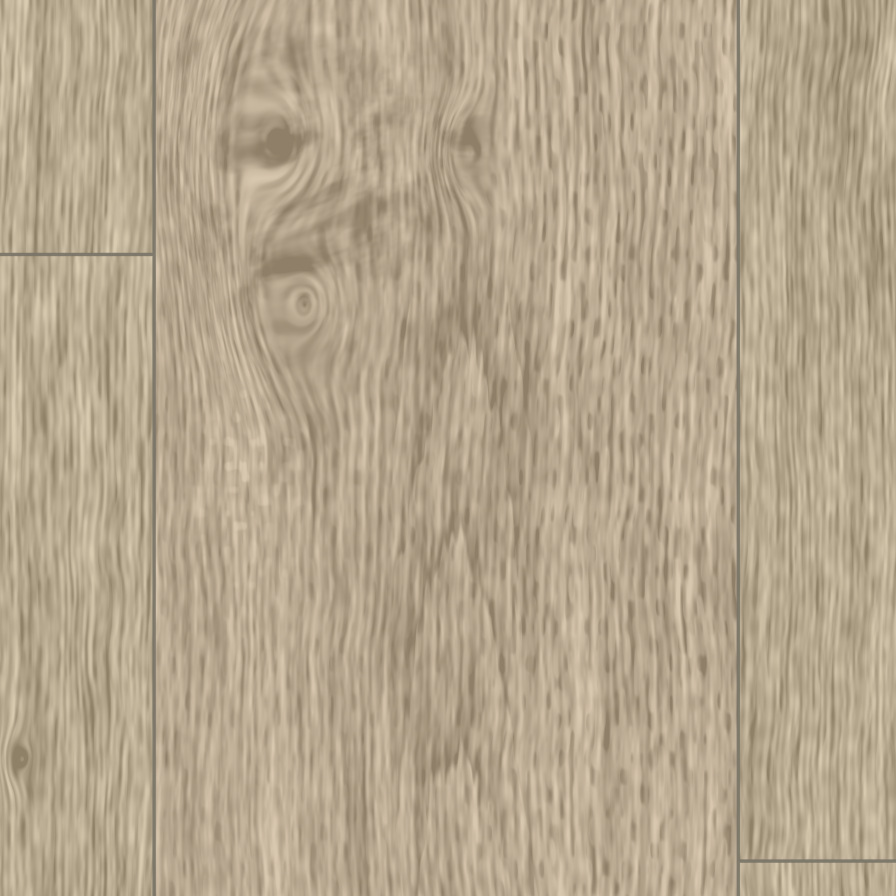
Reproduce this texture procedurally as a three.js fragment shader.

```glsl
// Pale oak floor: one wide plank between two cut-off neighbours, with thin grey joints.
// Grain is stretched noise in coordinates bent around knots; nested arches form
// the cathedral figure of the middle plank, and short dashes form the pores.
varying vec2 vUv;

const float PLANK_WIDTH = 0.652;
const float PLANK_LENGTH = 2.0;
const float FIRST_EDGE = 0.172;
const float JOINT_WIDTH = 0.0038;
const vec3 DARK_OAK = vec3(0.575, 0.515, 0.425);
const vec3 PALE_OAK = vec3(0.835, 0.775, 0.685);
const vec3 JOINT_GREY = vec3(0.47, 0.45, 0.40);

float hash(vec2 p) {
  return fract(sin(dot(p, vec2(127.1, 311.7))) * 43758.5453);
}

float noise(vec2 p) {
  vec2 i = floor(p);
  vec2 f = fract(p);
  f = f * f * (3.0 - 2.0 * f);
  return mix(mix(hash(i), hash(i + vec2(1.0, 0.0)), f.x),
             mix(hash(i + vec2(0.0, 1.0)), hash(i + 1.0), f.x), f.y);
}

float fbm(vec2 p) {
  float sum = 0.0;
  float gain = 0.5;
  for (int i = 0; i < 4; i++) {
    sum += gain * noise(p);
    p = p * 2.03 + 17.3;
    gain *= 0.5;
  }
  return sum / 0.9375;
}

float blob(vec2 p, vec2 center, vec2 radius) {
  vec2 d = (p - center) / radius;
  return exp(-dot(d, d));
}

// Turns straight grain into rings close to a knot
float bendAround(float across, vec2 p, vec2 center, vec2 radius) {
  float ring = center.x + length((p - center) * vec2(1.0, radius.x / radius.y));
  return mix(across, ring, 0.85 * blob(p, center, radius));
}

// Darkness of nested arches that point up: frayed inner edge, fading outwards
float cathedral(vec2 p, float axis, float apex, float period) {
  float dx = p.x - axis + 0.014 * (noise(vec2(p.y * 6.0, 3.0)) - 0.5);
  float fray = 0.05 * (noise(p * vec2(210.0, 30.0)) - 0.5)
             + 0.04 * (noise(p * vec2(75.0, 14.0)) - 0.5);
  float phase = fract((p.y + 60.0 * dx * dx + fray - apex) / period);
  float band = smoothstep(0.0, 0.12, phase) * exp(-3.6 * phase);
  float reach = 1.0 - smoothstep(0.045, 0.10, abs(dx));
  return band * reach * (1.0 - smoothstep(0.62, 0.74, p.y));
}

// Short dark dashes along the grain
float pores(vec2 g, float density, float dashRate) {
  return smoothstep(0.48, 0.80, noise(g * vec2(density, dashRate)));
}

// Soft line at a given distance from a joint
float jointLine(float d) {
  return 1.0 - smoothstep(JOINT_WIDTH * 0.5 - 0.0008, JOINT_WIDTH * 0.5 + 0.0008, d);
}

float edgeDistance(float t, float size) {
  return (0.5 - abs(fract(t) - 0.5)) * size;
}

void main() {
  // Plank layout with staggered end joints
  vec2 p = vUv;
  float u = (p.x - FIRST_EDGE) / PLANK_WIDTH;
  float column = floor(u);
  float v = (p.y - 0.716 - 0.6615 * (column + 1.0)) / PLANK_LENGTH;
  float middle = 1.0 - min(abs(column), 1.0);
  vec2 seed = vec2(column * 3.7 + 8.0, floor(v) * 5.3 + 21.0);

  // Grain coordinates: gentle waves, then rings around the knots
  float wave = noise(p * vec2(4.0, 3.0) + seed) - 0.5;
  float ripple = noise(p * vec2(14.0, 16.0) + seed) - 0.5;
  float across = p.x + 0.03 * wave + 0.005 * ripple;
  float bent = bendAround(across, p, vec2(0.31, 0.84), vec2(0.085, 0.15));
  bent = bendAround(bent, p, vec2(0.34, 0.66), vec2(0.065, 0.09));
  bent = bendAround(bent, p, vec2(0.525, 0.83), vec2(0.03, 0.05));
  across = mix(across, bent, middle);
  across = bendAround(across, p, vec2(0.025, 0.153), vec2(0.018, 0.025));
  float knotty = middle * blob(p, vec2(0.36, 0.80), vec2(0.15, 0.18));
  vec2 g = vec2(across, p.y) + seed;

  // Layers of grain, from broad bands down to fine fibres
  float broad = fbm(g * vec2(14.0, 1.2)) - 0.5;
  float streak = fbm(g * vec2(75.0, 5.0)) - 0.5;
  float fibre = noise(g * vec2(230.0, 22.0)) - 0.5;
  float hair = noise(g * vec2(340.0, 60.0)) - 0.5;
  float lineRate = mix(118.0, 84.0, middle);
  float lines = sin(6.2832 * (across * lineRate + 1.6 * noise(g * vec2(30.0, 5.0))));
  float rightSide = smoothstep(0.50, 0.64, p.x);
  float porous = mix(0.24, mix(0.18, 0.36, rightSide), middle);
  float dashes = pores(g, mix(220.0, 190.0, middle), mix(26.0, 48.0, middle));
  dashes *= 0.75 - 0.45 * lines;

  float tone = 0.64 + 0.34 * broad + 0.62 * streak + 0.42 * fibre + 0.32 * hair;
  tone += 0.12 * lines * (1.0 - 0.6 * knotty) - porous * dashes;

  // Cathedral figure, cloudy knots and pale flecks
  float arch = middle * cathedral(p, 0.512, 0.61, 0.23);
  tone -= arch * (0.15 + 0.95 * noise(p * vec2(200.0, 34.0)));
  float cloud = fbm(vec2(across * 42.0, p.y * 30.0) + 3.0 * wave);
  tone -= knotty * 0.55 * smoothstep(0.40, 0.80, cloud);
  float cores = blob(p, vec2(0.315, 0.84), vec2(0.02, 0.025))
              + blob(p, vec2(0.335, 0.69), vec2(0.065, 0.035))
              + blob(p, vec2(0.525, 0.83), vec2(0.025, 0.045));
  tone -= 0.55 * middle * cores * smoothstep(0.25, 0.75, cloud);
  tone -= 0.40 * blob(p, vec2(0.025, 0.153), vec2(0.012, 0.015));
  float flecks = smoothstep(0.60, 0.9, noise(p * vec2(110.0, 75.0)));
  tone += 0.28 * middle * flecks * blob(p, vec2(0.28, 0.46), vec2(0.06, 0.13));

  // Colour, slight tint per plank, and joints on top
  vec3 color = mix(DARK_OAK, PALE_OAK, clamp(tone, -0.05, 1.05));
  color *= mix(vec3(1.0, 1.01, 0.99), vec3(1.005, 0.995, 0.99), middle);
  float joint = max(jointLine(edgeDistance(u, PLANK_WIDTH)),
                    jointLine(edgeDistance(v, PLANK_LENGTH)));
  gl_FragColor = vec4(mix(color, JOINT_GREY, joint * 0.9), 1.0);
}
```
